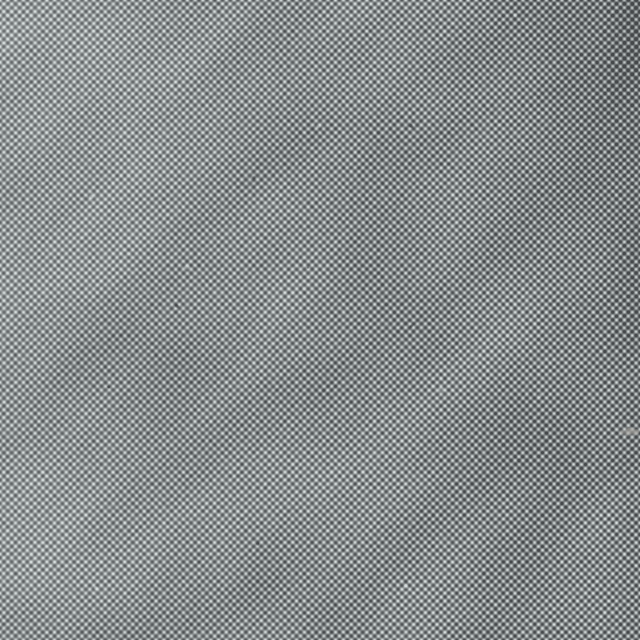
A WebGL 1 fragment shader for this texture:

```glsl
precision highp float;

uniform vec2 u_resolution;

const float TAU = 6.2831853;
const float DOTS_ACROSS = 82.0;
const float DOTS_DOWN = 82.0;
const float DOT_CONTRAST = 0.92;
const float DOT_SHARPNESS = 0.07;
const float DOT_VARIATION = 0.22;
const float WOBBLE = 0.0006;
const float BASE_TONE = 0.455;
const float MOTTLE = 0.10;
const float GRAIN = 0.11;
const float SPECK_CELLS = 9.0;
const float SPECK_CHANCE = 0.16;
const vec2 SCUFF_POS = vec2(0.985, 0.325);
const vec2 SCUFF_SIZE = vec2(0.015, 0.007);
const vec3 INK = vec3(0.265, 0.278, 0.288);
const vec3 PAPER = vec3(0.845, 0.872, 0.870);
const vec3 SCUFF_COLOR = vec3(0.66, 0.65, 0.63);

vec2 hash2(vec2 p) {
  vec3 q = fract(p.xyx * vec3(0.1031, 0.1030, 0.0973));
  q += dot(q, q.yzx + 33.33);
  return fract((q.xx + q.yz) * q.zy);
}

float gradientAt(vec2 cell, vec2 offset) {
  float angle = TAU * hash2(cell).x;
  return dot(vec2(cos(angle), sin(angle)), offset);
}

float gradientNoise(vec2 p) {
  vec2 i = floor(p);
  vec2 f = p - i;
  vec2 w = f * f * f * (f * (f * 6.0 - 15.0) + 10.0);
  float low = mix(gradientAt(i, f),
                  gradientAt(i + vec2(1.0, 0.0), f - vec2(1.0, 0.0)), w.x);
  float high = mix(gradientAt(i + vec2(0.0, 1.0), f - vec2(0.0, 1.0)),
                   gradientAt(i + vec2(1.0, 1.0), f - vec2(1.0, 1.0)), w.x);
  return mix(low, high, w.y);
}

float fbm(vec2 p) {
  float sum = 0.0;
  float amplitude = 1.0;
  for (int octave = 0; octave < 3; octave++) {
    sum += amplitude * gradientNoise(p);
    p = p * 2.03 + 17.3;
    amplitude *= 0.5;
  }
  return sum;
}

// Staggered dots: peaks on cell corners and on cell centres
float halftone(vec2 uv) {
  vec2 wobble = WOBBLE * vec2(gradientNoise(uv * 50.0), gradientNoise(uv * 50.0 + 71.0));
  vec2 frequency = vec2(DOTS_ACROSS, DOTS_DOWN);
  vec2 wave = cos(TAU * frequency * (uv + wobble));
  vec2 cellsPerPixel = frequency / u_resolution;
  float resolved = 1.0 - smoothstep(0.3, 0.5, max(cellsPerPixel.x, cellsPerPixel.y));
  return wave.x * wave.y * resolved;
}

// Broad light: bright upper left, dark right edge and upper right corner
float shading(vec2 uv) {
  float tone = 0.10 * (0.5 - uv.x);
  tone += 0.10 * exp(-4.0 * length(uv - vec2(0.0, 0.95)));
  tone -= 0.13 * exp(-7.0 * length(uv - vec2(1.0, 1.0)));
  tone -= 0.05 * smoothstep(0.93, 1.0, uv.x);
  return tone;
}

// Faint blotches drawn out along the rising diagonal
float mottle(vec2 uv) {
  vec2 diagonal = vec2(uv.x + uv.y, uv.y - uv.x);
  return fbm(diagonal * vec2(2.2, 5.0) + 4.0);
}

// Sparse light and dark flecks
float specks(vec2 uv) {
  vec2 p = uv * SPECK_CELLS;
  vec2 cell = floor(p);
  vec2 center = 0.2 + 0.6 * hash2(cell + 31.0);
  vec2 pick = hash2(cell + 87.0);
  float radius = mix(0.025, 0.055, pick.y);
  float spot = 1.0 - smoothstep(0.3 * radius, radius, length(p - cell - center));
  return spot * step(pick.x, SPECK_CHANCE) * (pick.y > 0.5 ? 0.22 : -0.25);
}

void main() {
  vec2 uv = gl_FragCoord.xy / u_resolution;

  // Dots, softer at the left and uneven in strength
  float dots = halftone(uv);
  float contrast = DOT_CONTRAST * mix(0.88, 1.1, uv.x);
  contrast *= 1.0 + DOT_VARIATION * gradientNoise(uv * 60.0 + 9.0);
  float tone = BASE_TONE + 0.5 * contrast * dots;
  tone += DOT_SHARPNESS * (dots * dots - 0.25);

  // Light and wear
  tone += shading(uv) + MOTTLE * mottle(uv) + specks(uv);
  tone += GRAIN * gradientNoise(uv * 150.0 + 40.0);
  vec3 color = mix(INK, PAPER, clamp(tone, 0.0, 1.0));

  // Scuff at the right edge
  vec2 toScuff = (uv - SCUFF_POS) / SCUFF_SIZE;
  float scuff = 1.0 - smoothstep(0.4, 1.2, length(toScuff) + 0.6 * gradientNoise(uv * 120.0));
  color = mix(color, SCUFF_COLOR, 0.65 * scuff);

  gl_FragColor = vec4(color, 1.0);
}
```
